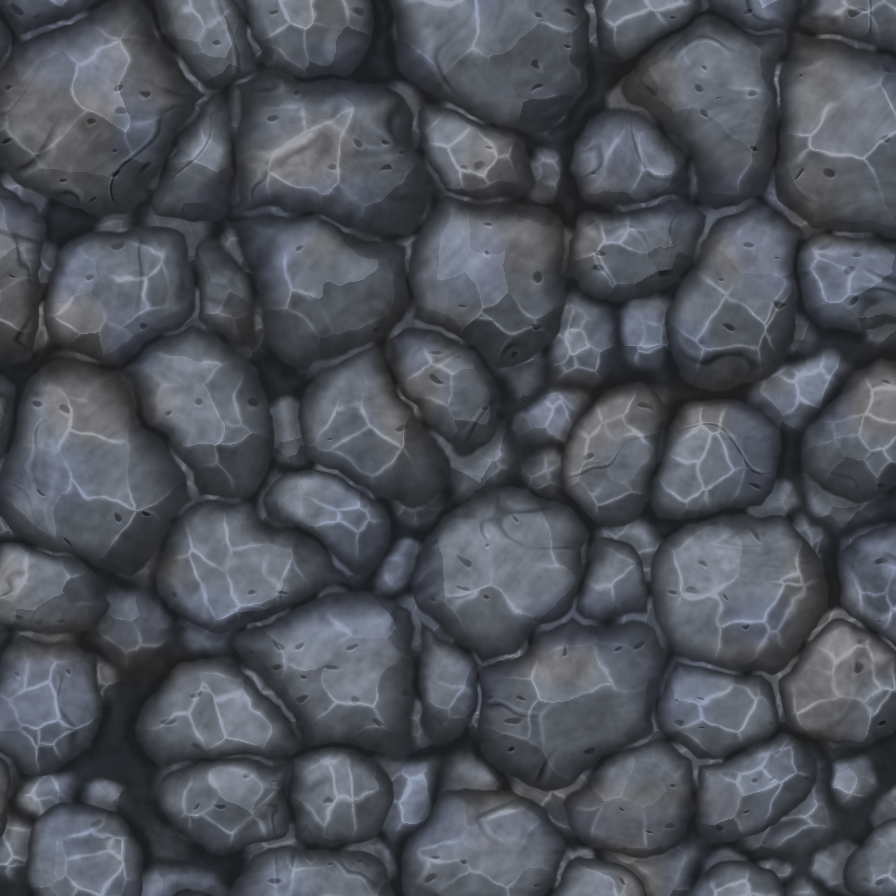
Write a Shadertoy shader that draws this texture.

```glsl
// A bed of packed, blue-grey faceted stones with dark gaps and small rubble.
// Outlines come from a size-weighted Voronoi pattern; each stone is cut by
// random planes, then given pale ridges, worn creases, pits and brushed relief.

#define STONES 6.6          // large stones across the canvas
#define RUBBLE 12.0         // small stones across the canvas
#define GAP 0.018           // half width of the gaps, in stone cells
#define REACH 0.45          // how far a stone grows past its core
#define GAP_TONE 0.165
#define LIT_TONE 0.28
#define RIDGE_TONE 0.15
#define RELIEF 0.42         // strength of the brushed relief
#define SLATE vec3(0.945, 0.995, 1.085)
#define WARM  vec3(1.01, 0.99, 0.99)
#define BLUE  vec3(0.91, 0.98, 1.15)

const float TAU = 6.28318;

struct Stone { vec2 local; vec2 id; float edge; float size; };

vec2 hash2(vec2 p) {
    vec3 h = fract(p.xyx * vec3(0.1031, 0.1030, 0.0973));
    h += dot(h, h.yzx + 33.33);
    return fract((h.xx + h.yz) * h.zy);
}

float noise(vec2 p) {
    vec2 i = floor(p), f = fract(p);
    f = f * f * (3.0 - 2.0 * f);
    return mix(mix(hash2(i).x, hash2(i + vec2(1, 0)).x, f.x),
               mix(hash2(i + vec2(0, 1)).x, hash2(i + vec2(1, 1)).x, f.x), f.y);
}

float fbm(vec2 p) {
    float sum = 0.0, amp = 0.5;
    for (int i = 0; i < 4; i++) {
        sum += amp * noise(p);
        p = mat2(1.6, 1.2, -1.2, 1.6) * p + 7.3;
        amp *= 0.5;
    }
    return sum / 0.9375;
}

float smoothMin(float a, float b, float k) {
    float h = max(k - abs(a - b), 0.0) / k;
    return min(a, b) - h * h * k * 0.25;
}

// Nearest stone, with the distance to its outline in cell units
Stone findStone(vec2 p, float seed) {
    p += 0.24 * (vec2(fbm(p * 2.2 + seed), fbm(p * 2.2 + seed + 40.0)) - 0.5);
    Stone s;
    float first = 9.0, second = 9.0;
    for (int y = -2; y <= 2; y++)
    for (int x = -2; x <= 2; x++) {
        vec2 id = floor(p) + vec2(x, y) + seed;
        vec2 shape = hash2(id + 71.0);
        vec2 d = p - (id - seed + 0.5 + 0.74 * (hash2(id) - 0.5));
        float core = 0.04 + 0.42 * shape.x * shape.x;
        float a = shape.y * TAU, stretch = 1.0 + 0.2 * hash2(id + 19.0).x;
        vec2 r = mat2(cos(a), sin(a), -sin(a), cos(a)) * d;
        float dist = length(r * vec2(stretch, 1.0 / stretch)) - core;
        if (dist < first) {
            second = first;
            first = dist;
            s.size = core + 0.34;
            s.local = d / s.size;
            s.id = id;
        } else second = min(second, dist);
    }
    s.edge = smoothMin(0.5 * (second - first), REACH - first, 0.1) - GAP;
    return s;
}

// Tone of a stone cut by a cap, a ring of bevels and steep flanks
float stoneTone(Stone s, vec2 uv, float scale) {
    vec2 q = s.local + 0.14 * (vec2(noise(uv * 30.0), noise(uv * 30.0 + 50.0)) - 0.5);
    float low = 9.0, next = 9.0, pick = 0.0;
    vec2 tilt = vec2(0), nextTilt = vec2(0);
    for (int k = 0; k < 16; k++) {
        float fk = float(k);
        vec2 rnd = hash2(s.id + fk * 5.7 + 11.0);
        bool flank = k > 6;
        float a = (fk + 0.8 * rnd.x) * TAU / (flank ? 9.0 : 6.0);
        float slope = k == 0 ? 0.18 : (flank ? 1.4 : 0.55) + 0.5 * rnd.y;
        float start = k == 0 ? 0.0 : (flank ? 0.46 : 0.2) + 0.24 * rnd.x;
        vec2 g = slope * vec2(cos(a), sin(a));
        float h = slope * start - dot(g, q);
        if (h < low) {
            next = low; nextTilt = tilt;
            low = h; tilt = g; pick = rnd.y;
        } else if (h < next) { next = h; nextTilt = g; }
    }
    float depth = s.edge / s.size;
    float rim = smoothstep(-0.04, 0.3, depth);
    vec3 normal = normalize(vec3(mix(tilt, s.local, 0.25), 1.0));
    float lit = max(dot(normal, normalize(vec3(-0.25, 0.45, 1.0))), 0.0);
    float tone = GAP_TONE + rim * (0.035 + LIT_TONE * lit + 0.1 * (pick - 0.5));

    // Pale ridges where two facets meet
    float w = (next - low) / (length(tilt - nextTilt) + 0.05) * s.size / scale;
    float ridge = exp(-w * w / 0.000005) + 0.3 * exp(-w / 0.006);
    float worn = smoothstep(0.2, 0.7, noise(uv * 19.0 + 9.0));
    return tone + RIDGE_TONE * ridge * worn * smoothstep(0.05, 0.4, depth);
}

// Dark oval pits with a pale lower lip
float pits(vec2 uv) {
    uv += 0.012 * (vec2(noise(uv * 60.0), noise(uv * 60.0 + 9.0)) - 0.5);
    vec2 cell = floor(uv * 34.0), rnd = hash2(cell + 5.0);
    vec2 d = fract(uv * 34.0) - 0.3 - 0.4 * rnd;
    d.y += (rnd.x - 0.5) * d.x;
    float r = 0.08 + 0.14 * rnd.y;
    float hole = 1.0 - smoothstep(0.5, 1.1, length(d * vec2(0.7, 1.2)) / r);
    float lip = 1.0 - smoothstep(0.5, 1.2, length((d + vec2(0, 0.09)) * vec2(0.7, 1.2)) / r);
    return step(0.78, hash2(cell + 33.0).x) * (0.5 * lip * (1.0 - hole) - hole);
}

void mainImage(out vec4 fragColor, in vec2 fragCoord) {
    vec2 uv = fragCoord / iResolution.y;
    Stone big = findStone(uv * STONES, 13.0);
    Stone small = findStone(uv * RUBBLE, 57.0);

    // Rubble lies in the shadow of the large stones
    float shade = mix(0.72, 1.0, smoothstep(0.02, 0.12, -big.edge));
    float rubble = stoneTone(small, uv, RUBBLE) * shade;
    float cover = smoothstep(-0.012, 0.012, big.edge);
    float tone = mix(rubble, stoneTone(big, uv, STONES), cover);

    // Curved creases with a pale side, and pits
    float body = smoothstep(0.02, 0.15, big.edge);
    vec2 bent = uv * 17.0 + 1.8 * vec2(noise(uv * 14.0), noise(uv * 14.0 + 30.0));
    float fold = noise(bent) + 0.25 * noise(bent * 2.3) - 0.62;
    float dark = 1.0 - smoothstep(0.0, 0.07, abs(fold));
    float pale = 1.0 - smoothstep(0.0, 0.06, abs(fold - 0.11));
    float patchy = smoothstep(0.45, 0.7, noise(uv * 9.0 + 21.0));
    tone += (0.07 * pale - 0.11 * dark) * patchy * body;
    tone += 0.13 * pits(uv) * body;

    // Brushed relief lit from above, over soft mottling
    vec2 brush = uv * 34.0 + 2.0 * noise(uv * 12.0);
    float relief = fbm(brush) - fbm(brush + vec2(-0.12, 0.22));
    tone *= 1.0 + RELIEF * relief + 0.3 * (fbm(uv * 30.0 + 3.0) - 0.5)
          + 0.22 * (fbm(uv * 85.0) - 0.5);

    vec3 tint = mix(SLATE, WARM, 0.7 * smoothstep(0.55, 0.85, noise(uv * 11.0 + 4.0)));
    tint = mix(tint, BLUE, 0.7 * smoothstep(0.55, 0.85, noise(uv * 13.0 + 60.0)));
    fragColor = vec4(clamp(tone, 0.12, 0.62) * tint, 1.0);
}
```
